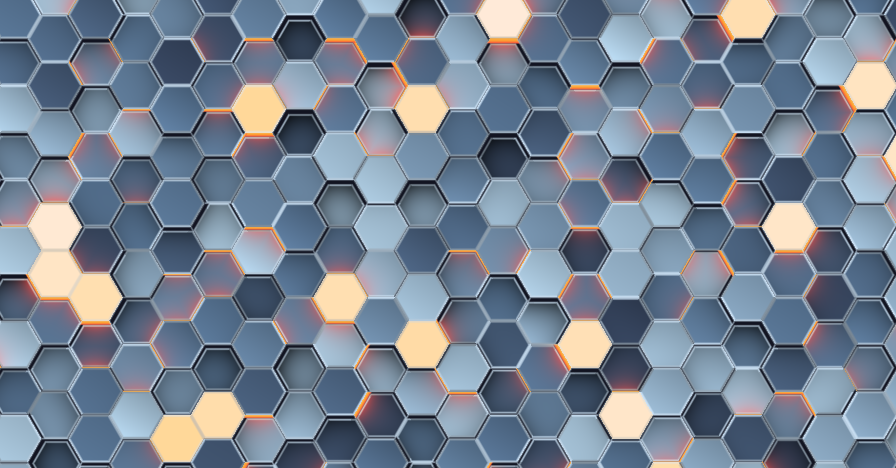
Give the GLSL for this background, as a Shadertoy shader.

```glsl
// Field of flat-topped hexagonal pillars seen from above, at random heights.
// Each pixel finds its pillar, then visits the six edges to add walls, shadows
// and red light leaking from glowing gaps; some pillar tops are lamps.
#define RADIUS 0.0581        // hexagon corner radius, in canvas heights
#define ORIGIN vec2(0.030, 0.0627)
#define RIM 0.0038           // width of the bright bevel
#define WALL 0.0085          // visible wall width at full height difference
#define LAMP_SHARE 0.075     // share of pillars with a lit top
#define LEAK_SHARE 0.17      // share of gaps that glow
#define GLOW_REACH 0.019     // fall-off of leaked light
#define SHADOW_REACH 0.024   // fall-off of shadows

const vec2 CELL = RADIUS * vec2(1.5, 0.8660);  // column step, half row step
const float APOTHEM = CELL.y;

const vec3 NAVY  = vec3(0.17, 0.21, 0.30);
const vec3 STEEL = vec3(0.33, 0.44, 0.56);
const vec3 MIST  = vec3(0.63, 0.74, 0.82);
const vec3 BEVEL = vec3(0.76, 0.84, 0.91);
const vec3 GAP   = vec3(0.07, 0.08, 0.13);
const vec3 RED   = vec3(0.96, 0.27, 0.23);
const vec3 AMBER = vec3(1.00, 0.66, 0.20);

float hash(vec2 id, float seed) {
    vec3 q = fract(vec3(id.xyx + seed) * vec3(0.1031, 0.1030, 0.0973));
    q += dot(q, q.yzx + 33.33);
    return fract((q.x + q.y) * q.z);
}

float isLamp(vec2 id) { return step(hash(id, 61.7), LAMP_SHARE); }

float pillarHeight(vec2 id) {
    return mix(hash(id, 17.3), 0.95, isLamp(id));
}

// Nearest hexagon: id on a doubled grid, and offset from its centre.
vec2 nearestHex(vec2 p, out vec2 local) {
    vec2 u = p / CELL;
    vec2 idA = 2.0 * floor(u * 0.5 + 0.5);
    vec2 idB = 2.0 * floor(u * 0.5) + 1.0;
    vec2 a = (u - idA) * CELL, b = (u - idB) * CELL;
    bool useA = dot(a, a) < dot(b, b);
    local = useA ? a : b;
    return useA ? idA : idB;
}

vec3 faceColor(vec2 id, vec2 local) {
    float tone = hash(id, 5.1);
    vec3 c = mix(NAVY, STEEL, smoothstep(-0.15, 0.35, tone));
    c = mix(c, MIST, smoothstep(0.40, 0.90, tone));
    float slope = dot(local, vec2(-0.5, -0.8)) / RADIUS;
    c *= 1.0 + slope * mix(0.04, 0.20, hash(id, 29.0));
    vec3 lamp = mix(vec3(1.0, 0.84, 0.58), vec3(1.0, 0.92, 0.85), hash(id, 83.0));
    return mix(c, lamp, isLamp(id));
}

void mainImage(out vec4 fragColor, in vec2 fragCoord) {
    float px = 1.0 / iResolution.y;
    vec2 p = fragCoord * px;
    vec2 fromCentre = p - 0.5 * iResolution.xy * px;
    vec2 local;
    vec2 id = nearestHex(p - ORIGIN, local);
    float height = pillarHeight(id);
    float lamp = isLamp(id);

    float shade = 1.0, glow = 0.0, wall = 0.0, warmRim = 0.0;
    float border = 1.0, inset = 1.0, rimLight = 1.0;
    vec3 wallColor = GAP;

    for (int k = 0; k < 6; k++) {
        float angle = radians(30.0 + 60.0 * float(k));
        vec2 dir = vec2(cos(angle), sin(angle));
        vec2 other = id + floor(dir * 2.0 * APOTHEM / CELL + 0.5);
        float rise = max(pillarHeight(other) - height, 0.0);
        float d = APOTHEM - dot(local, dir);

        // Walls of taller neighbours, wider above and away from the centre
        float tilt = 0.75 + 0.55 * dir.y + 0.5 * dot(dir, fromCentre);
        float width = WALL * sqrt(rise) * max(tilt, 0.2);
        float cover = 1.0 - smoothstep(-px, px, d - width);
        cover *= step(0.04, rise);

        // Gaps share one hash per edge, lit more often beside lamps
        float chance = LEAK_SHARE + 0.30 * isLamp(other);
        float leak = step(hash(id + other, 41.9), chance) * step(0.08, rise);
        float flame = smoothstep(0.0, width + 0.001, d);
        vec3 edgeColor = mix(GAP, mix(AMBER, RED, flame * flame), leak);
        wallColor = mix(wallColor, edgeColor, cover * max(leak, 1.0 - wall));
        wall = max(wall, cover);

        // Light and shadow falling on the face
        float run = max(d - width, 0.0);
        float along = dot(local, vec2(-dir.y, dir.x)) / RADIUS;
        float spread = exp(-1.6 * along * along);
        glow = max(glow, leak * spread * (0.45 + 0.55 * rise) * exp(-run / GLOW_REACH));
        float away = 0.65 + 0.35 * dot(dir, vec2(-0.5, 0.86));
        shade *= 1.0 - 0.75 * rise * away * (1.0 - leak) * exp(-run / SHADOW_REACH);

        // Nearest edge sets the bevel brightness
        if (d < border) {
            border = d;
            rimLight = mix(0.62, 1.08, hash(id + other, 73.0));
            warmRim = leak;
        }
        inset = min(inset, d - width);
    }

    vec3 color = faceColor(id, local) * mix(shade, 1.0, lamp);
    color = mix(color, RED + 0.15 * color, glow * 0.85 * (1.0 - 0.8 * lamp));

    // Own bevel, then neighbour walls, then the shared outer bevel
    vec3 bevel = mix(BEVEL * rimLight, vec3(1.0, 0.88, 0.73), max(0.6 * lamp, glow * 0.6));
    float innerRim = 1.0 - smoothstep(RIM - px, RIM + px, inset);
    color = mix(color, bevel, innerRim * 0.75);
    color = mix(color, wallColor, wall);
    float outerRim = 1.0 - smoothstep(0.4 * RIM - px, 0.4 * RIM + px, border);
    color = mix(color, mix(bevel, AMBER, 0.5 * warmRim), outerRim * 0.7);
    fragColor = vec4(clamp(color, 0.0, 1.0), 1.0);
}
```
